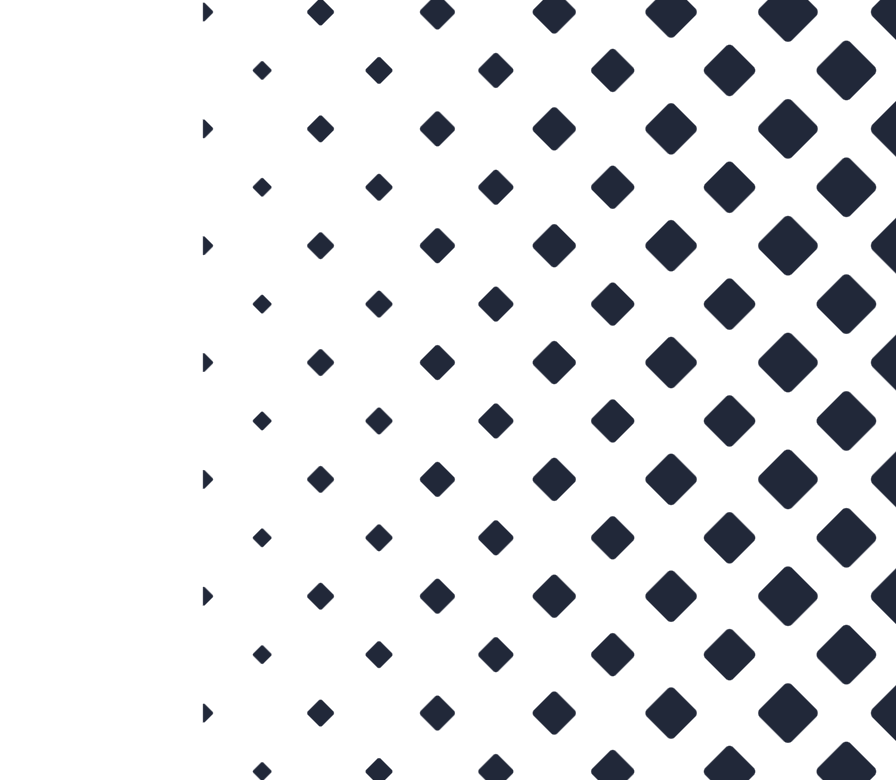
Reproduce this pattern procedurally as a Shadertoy shader.

```glsl
// Halftone of dark rounded diamonds on white, growing from left to right.
// Two square lattices, offset by half a cell, each hold one diamond per cell;
// its size depends on the column only. The field is cut off at its left side.

const vec3 PAPER = vec3(1.0);
const vec3 INK = vec3(0.13, 0.155, 0.225);

// Lengths are fractions of the canvas height.
const float PITCH = 0.1498;                // spacing within one lattice
const vec2 ANCHOR = vec2(0.2612, 0.9846);  // centre of the top left diamond
const float LEFT_CUT = 0.2602;             // nothing is drawn left of this
const float FIRST_REACH = 0.0119;          // centre to tip, first column
const float REACH_STEP = 0.00525;          // growth per column
const float ROUNDING = 0.2;                // corner radius / reach
const float EDGE_PIXELS = 1.3;             // width of the smoothed edge

// Signed distance to a square on its tip; reach is measured after rounding.
float roundedDiamond(vec2 p, float reach) {
    float radius = ROUNDING * reach;
    vec2 turned = abs(vec2(p.x + p.y, p.x - p.y)) * sqrt(0.5);
    vec2 q = turned - (reach - radius) * sqrt(0.5);
    return length(max(q, 0.0)) + min(max(q.x, q.y), 0.0) - radius;
}

// Distance to the diamond in the nearest cell of a lattice.
float lattice(vec2 p, vec2 origin) {
    vec2 grid = (p - origin) / PITCH;
    vec2 cell = floor(grid + 0.5);
    float reach = FIRST_REACH + REACH_STEP * max(cell.x, 0.0);
    return roundedDiamond((grid - cell) * PITCH, reach);
}

void mainImage(out vec4 fragColor, in vec2 fragCoord) {
    vec2 p = fragCoord / iResolution.y;
    float edge = EDGE_PIXELS / iResolution.y;

    // Join both lattices, then cut the left side.
    float d = min(lattice(p, ANCHOR),
                  lattice(p, ANCHOR + vec2(0.5, -0.5) * PITCH));
    d = max(d, LEFT_CUT - p.x);

    float coverage = clamp(0.5 - d / edge, 0.0, 1.0);
    fragColor = vec4(mix(PAPER, INK, coverage), 1.0);
}
```
